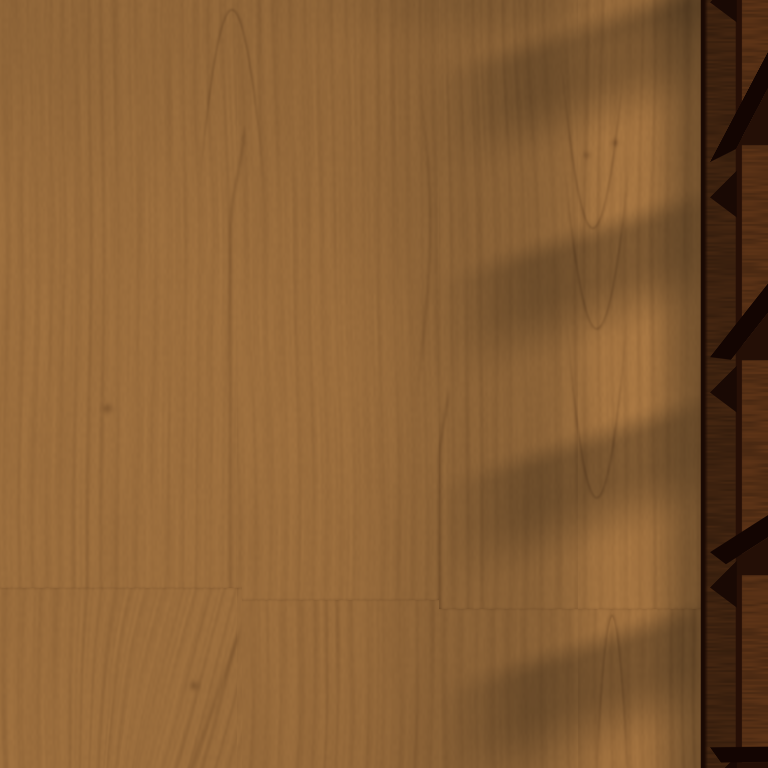
Reproduce this texture procedurally as a WebGL 2 fragment shader.

```glsl
#version 300 es
precision highp float;
// Pale maple boards in soft slatted light, beside a dark column of angled shelves.
uniform vec2 u_resolution;
out vec4 fragColor;

float hash(vec2 p) {
  p = fract(p * vec2(123.34, 456.21));
  p += dot(p, p + 45.32);
  return fract(p.x * p.y);
}

float noise(vec2 p) {
  vec2 i = floor(p), f = fract(p);
  f = f * f * (3.0 - 2.0 * f);
  return mix(mix(hash(i), hash(i + vec2(1, 0)), f.x),
             mix(hash(i + vec2(0, 1)), hash(i + vec2(1, 1)), f.x), f.y);
}

// Soft stroke around a signed distance
float stroke(float d, float width) {
  return exp(-d * d / (width * width));
}

// Antialiased mask, 1 where d > 0
float inside(float d) {
  float aa = 0.8 / u_resolution.y;
  return smoothstep(-aa, aa, d);
}

// Parabolic growth ring: dir = 1 opens upward, -1 opens downward
float ring(vec2 p, vec2 tip, float bend, float dir) {
  vec2 q = (p - tip) * vec2(1.0, dir);
  float d = (q.y - bend * q.x * q.x) / length(vec2(1.0, 2.0 * bend * q.x));
  return stroke(d, 0.0022) * smoothstep(0.25, 0.08, q.y);
}

float grain(vec2 p) {
  // Board layout: three long seams and a staggered end joint
  float board = step(0.308, p.x) + step(0.572, p.x) + step(0.752, p.x);
  float joint = 0.234 - 0.015 * step(0.315, p.x) - 0.012 * step(0.572, p.x);
  float lower = step(p.y, joint);
  vec2 seed = vec2(board * 7.3, lower * 19.7);

  // Long wavy growth lines, leaning in the lower left board
  float x = p.x + 0.022 * (noise(vec2(p.x * 5.0, p.y * 3.0) + seed) - 0.5);
  x -= lower * 0.25 * (p.y - joint) * smoothstep(0.08, 0.2, p.x) * step(p.x, 0.315);
  float phase = x * 330.0 + 5.0 * noise(vec2(x * 22.0, p.y * 0.8) + seed);
  float lines = pow(0.5 + 0.5 * sin(phase), 3.0) * (0.3 + 0.7 * noise(vec2(x * 25.0, p.y * 2.0) + seed));
  float fibre = noise(vec2(x * 260.0, p.y * 7.0) + seed) - 0.5;
  float pores = noise(p * vec2(330.0, 150.0)) - 0.5;
  float g = 0.075 * lines + 0.045 * fibre + 0.025 * pores;

  // Nested rings on the right, an arch and stray veins on the left
  float rings = ring(p, vec2(0.772, 0.703), 130.0, 1.0)
              + ring(p, vec2(0.777, 0.572), 120.0, 1.0)
              + ring(p, vec2(0.777, 0.352), 150.0, 1.0)
              + ring(p, vec2(0.302, 0.987), 130.0, -1.0)
              + ring(p, vec2(0.797, 0.198), 500.0, -1.0);
  g += 0.10 * rings;
  float bowA = 0.300 + 0.018 * smoothstep(0.70, 0.84, p.y);
  float bowB = 0.572 + 0.012 * smoothstep(0.40, 0.50, p.y);
  float bowC = 0.548 + 0.012 * sin(p.y * 9.0 + 1.5);
  g += 0.09 * stroke(p.x - bowA, 0.003) * step(joint, p.y) * smoothstep(0.84, 0.82, p.y);
  g += 0.10 * stroke(p.x - bowB, 0.003) * step(joint, p.y) * smoothstep(0.50, 0.47, p.y);
  g += 0.08 * stroke(p.x - bowC, 0.003) * smoothstep(0.45, 0.6, p.y) * smoothstep(0.95, 0.75, p.y);
  g += 0.08 * stroke(p.x - 0.25 - 0.35 * p.y, 0.004) * smoothstep(0.19, 0.16, p.y);

  // Small knots and the joint
  g += 0.16 * stroke(length(p - vec2(0.140, 0.468)), 0.006);
  g += 0.16 * stroke(length(p - vec2(0.253, 0.107)), 0.006);
  g += 0.14 * stroke(length(p - vec2(0.801, 0.814)), 0.005);
  g += 0.12 * stroke(length(p - vec2(0.764, 0.798)), 0.005);
  g += 0.05 * stroke(p.y - joint, 0.0018) + 0.015 * lower;
  return g + 0.02 * (hash(seed + 3.1) - 0.5);
}

vec3 panel(vec2 p) {
  // Repeating slat shadows slope down to the left and fade out
  float t = fract((0.745 - p.y + 0.32 * (p.x - 0.85)) / 0.268);
  float slat = smoothstep(0.0, 0.16, t) * smoothstep(0.68, 0.3, t);
  float shade = 0.20 * slat * smoothstep(0.54, 0.72, p.x) * smoothstep(0.97, 0.83, p.x);
  shade += 0.10 * smoothstep(0.42, 0.62, p.x) * smoothstep(0.80, 0.68, p.x);
  shade += 0.23 * smoothstep(0.83, 0.905, p.x);
  shade += 0.10 * smoothstep(0.93, 1.0, p.y) * smoothstep(0.2, 0.8, p.x);
  shade += 0.05 * smoothstep(0.6, 1.0, p.y) * smoothstep(0.75, 0.4, p.x);
  shade += 0.04 * (noise(p * 4.0) - 0.5);
  float glow = 0.07 * (1.0 - slat) * smoothstep(0.72, 0.80, p.x) * smoothstep(0.91, 0.84, p.x);
  vec3 maple = vec3(0.592, 0.418, 0.232) * (1.0 - shade + glow);
  return maple * (1.0 - grain(p) * vec3(1.0, 1.15, 1.3) + 0.025);
}

vec3 shelves(vec2 p) {
  float streak = noise(p * vec2(40.0, 420.0)) - 0.5;
  vec3 walnut = vec3(0.29, 0.16, 0.07) * (1.0 + 0.25 * streak);
  vec3 col = mix(walnut * 0.82, walnut * 1.12, inside(p.x - 0.966));
  float post = inside(p.x - 0.958) * inside(0.966 - p.x);
  col = mix(col, vec3(0.15, 0.06, 0.025), post);

  // Each lower shelf is seen at a flatter angle
  float dx = p.x - 0.9245;
  for (int n = -1; n < 4; n++) {
    float i = float(n), left = 0.789 - 0.254 * i;
    float top = left + (1.9 - 0.63 * i) * dx;
    float bottom = top - min(1.4 * dx, 0.047 - 0.009 * i);
    float under = inside(bottom - p.y) * inside(p.y - left - 0.022 + 0.026 * i);
    col = mix(col, vec3(0.14, 0.06, 0.025), under * inside(dx - 0.034));
    float h = p.y - left + 0.046;
    float bracket = inside(dx - h) * inside(h + 0.75 * dx) * inside(0.035 - dx);
    col = mix(col, vec3(0.10, 0.035, 0.015), bracket);
    float shelf = inside(top - p.y) * inside(p.y - bottom) * inside(dx);
    col = mix(col, vec3(0.075, 0.02, 0.008), shelf);
  }
  return mix(vec3(0.10, 0.035, 0.012), col, smoothstep(0.916, 0.923, p.x));
}

void main() {
  vec2 p = gl_FragCoord.xy / u_resolution;
  fragColor = vec4(mix(panel(p), shelves(p), inside(p.x - 0.9125)), 1.0);
}
```
